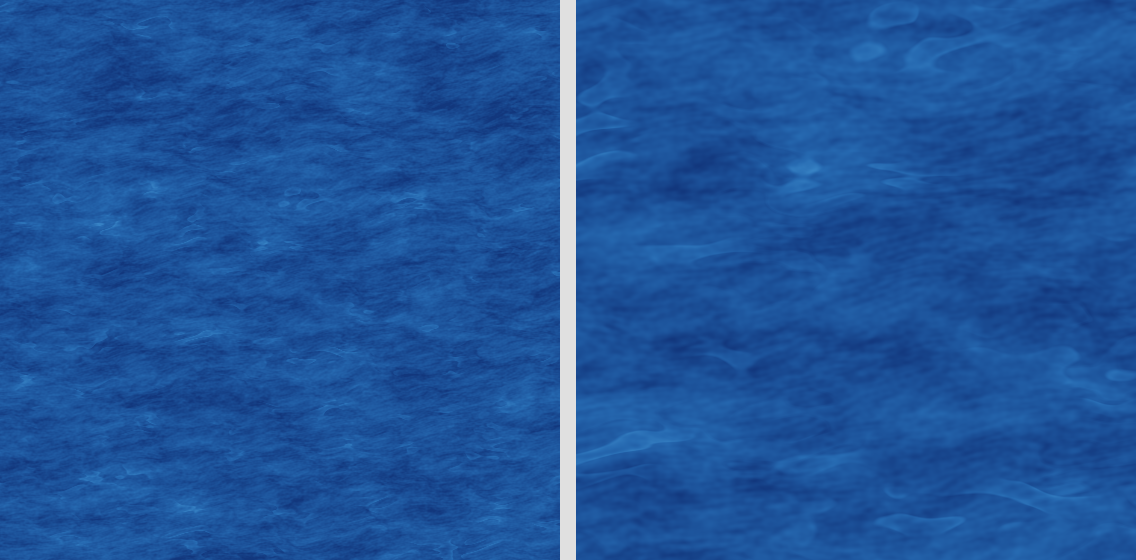
Left, the full canvas; right, a detail of the centre.
Reproduce this texture procedurally as a Shadertoy shader.

```glsl
// Deep blue open water with fine wind ripples, soft patches and small bright crests.

const vec3 TROUGH_BLUE = vec3(0.070, 0.215, 0.490);
const vec3 WATER_BLUE  = vec3(0.110, 0.323, 0.605);
const vec3 LIGHT_BLUE  = vec3(0.150, 0.415, 0.695);
const vec3 CREST_BLUE  = vec3(0.270, 0.590, 0.830);

float hash(vec2 p) {
    return fract(sin(dot(p, vec2(127.1, 311.7))) * 43758.5453);
}

// Dot product of a random unit gradient with the offset from its lattice cell
float cornerSlope(vec2 cell, vec2 offset) {
    float angle = 6.28318 * hash(cell);
    return dot(vec2(cos(angle), sin(angle)), offset);
}

// Gradient noise, centred on zero
float noise(vec2 p) {
    vec2 i = floor(p);
    vec2 f = p - i;
    vec2 u = f * f * f * (f * (f * 6.0 - 15.0) + 10.0);
    vec2 e = vec2(1.0, 0.0);
    float low  = mix(cornerSlope(i, f), cornerSlope(i + e.xy, f - e.xy), u.x);
    float high = mix(cornerSlope(i + e.yx, f - e.yx), cornerSlope(i + e.xx, f - e.xx), u.x);
    return mix(low, high, u.y);
}

// Bend the flat streaks so they tilt and wander
vec2 bendWater(vec2 p) {
    float swell = noise(p * vec2(5.0, 7.0) + 3.7);
    float chop = noise(p * vec2(17.0, 26.0) + 41.3);
    return p + vec2(0.02 * chop, 0.020 * swell + 0.009 * chop - 0.05 * p.x);
}

// Layers of stretched noise, from broad bands down to thin ripples
float rippleLayers(vec2 p, vec2 scale, float gain) {
    float sum = 0.0;
    float weight = 1.0;
    for (int i = 0; i < 5; i++) {
        sum += weight * noise(p * scale + float(i) * vec2(19.1, 7.3));
        p.y -= 0.025 * p.x;
        scale *= vec2(1.9, 1.85);
        weight *= gain;
    }
    return sum;
}

// One-sided ridge: a sharp lip that fades away on its lit side
float waveLip(float height, float edge, float fade) {
    return smoothstep(0.0, edge, height) * exp(-max(height, 0.0) * fade);
}

// Map brightness around zero to the water colours
vec3 waterColor(float light) {
    vec3 color = mix(WATER_BLUE, TROUGH_BLUE, clamp(-light, 0.0, 1.0));
    color = mix(color, LIGHT_BLUE, clamp(light, 0.0, 1.0));
    return mix(color, CREST_BLUE, clamp((light - 1.0) * 0.55, 0.0, 1.0));
}

void mainImage(out vec4 fragColor, in vec2 fragCoord) {
    vec2 uv = fragCoord / iResolution.y;
    vec2 p = bendWater(uv);

    // Broad patches and ripples
    float patches = noise(uv * vec2(3.0, 5.5) + 11.0) + 0.7 * noise(p * vec2(7.0, 15.0) + 27.0);
    float ripples = rippleLayers(p, vec2(7.0, 24.0), 0.88);
    float light = 0.50 * patches + 0.72 * ripples;

    // Small wave lips with a lit and a shaded side
    float wave = noise(p * vec2(21.0, 62.0) + 63.0) + 0.35 * noise(p * vec2(50.0, 125.0) + 8.0);
    float rough = smoothstep(-0.15, 0.45, noise(p * vec2(10.0, 19.0) + 85.0));
    light += 0.40 * rough * (waveLip(wave, 0.10, 6.0) - waveLip(-wave, 0.10, 6.0));

    // Sparse bright crests
    float crest = noise(p * vec2(27.0, 80.0) + 140.0);
    float gust = smoothstep(0.12, 0.48, noise(p * vec2(13.0, 25.0) + 170.0) + 0.25 * patches);
    light += 1.5 * gust * waveLip(crest, 0.12, 4.0);

    // Fine surface grain
    light += 0.30 * noise(uv * vec2(190.0, 270.0) + 200.0);

    fragColor = vec4(waterColor(light - 0.06), 1.0);
}
```
